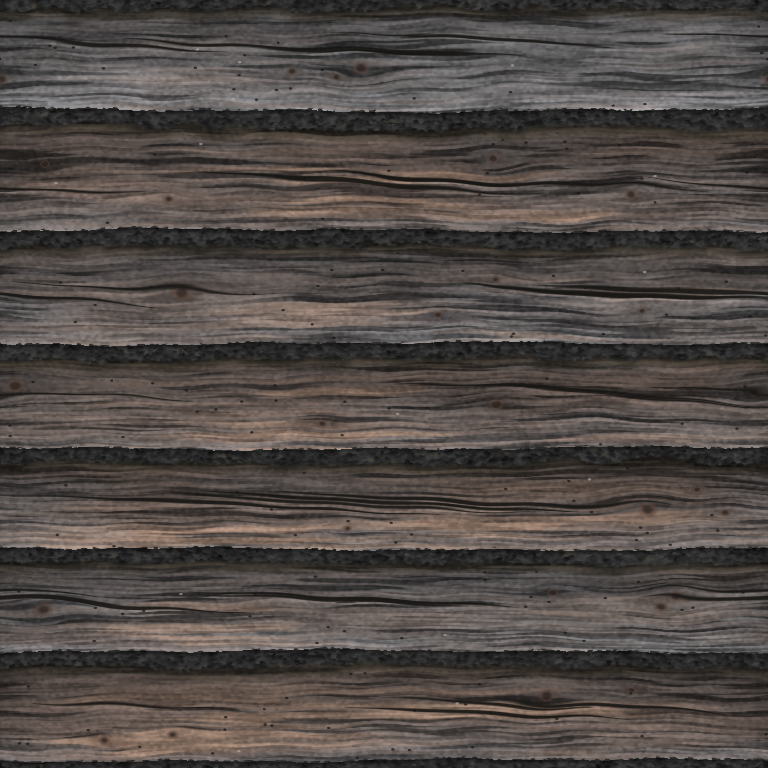
This texture is drawn by a Shadertoy shader. Its source:

```glsl
#define LOGS 7.0
#define GAP 0.14
#define KNOTS 4
#define CRACKS 4
#define CRACK_WIDTH 0.0032
#define GREY vec3(0.385, 0.38, 0.385)
#define BROWN vec3(0.385, 0.335, 0.31)
#define AMBER vec3(0.52, 0.41, 0.33)
#define PALE vec3(0.53, 0.53, 0.54)
#define CHARCOAL vec3(0.16, 0.163, 0.16)
#define SHADE vec3(0.20, 0.18, 0.15)
#define TAU 6.28319

vec3 hash3(vec2 p) {
    vec3 q = fract(p.xyx * vec3(0.1031, 0.1030, 0.0973));
    q += dot(q, q.yxz + 33.33);
    return fract((q.xxy + q.yzz) * q.zyx);
}

// Tiling cellular noise: nearest distance, blended value, nearest id
vec3 cells(vec2 uv, vec2 freq) {
    vec2 p = uv * freq, base = floor(p);
    float nearest = 9.0, id = 0.0, total = 0.0, weight = 0.0;
    for (int j = -1; j <= 1; j++)
    for (int i = -1; i <= 1; i++) {
        vec2 cell = base + vec2(i, j);
        vec3 h = hash3(mod(cell, freq));
        float d = length(cell + h.xy - p);
        float w = exp(-6.0 * d * d);
        total += w * h.z;
        weight += w;
        if (d < nearest) { nearest = d; id = h.z; }
    }
    return vec3(nearest, total / weight, id);
}

float wrapDelta(float a, float b) { return fract(a - b + 0.5) - 0.5; }

// Log coordinate: uneven spacing plus gently wavy edges
float logCoord(vec2 uv) {
    float t = uv.y + 0.015 - 0.015 * cos(TAU * (uv.y - 0.07));
    float wave = 0.012 * sin(TAU * (uv.x + 2.0 * t)) + 0.009 * sin(TAU * (3.0 * uv.x + 3.0 * t))
               + 0.006 * sin(TAU * (8.0 * uv.x - 5.0 * t));
    return t * LOGS - 0.075 + wave;
}

void mainImage(out vec4 fragColor, in vec2 fragCoord) {
    vec2 uv = fragCoord / iResolution.xy;
    float px = 1.0 / iResolution.y;
    float s = logCoord(uv), f = fract(s), row = mod(floor(s), LOGS);
    float warmth[7] = float[7](0.85, 0.45, 0.75, 0.75, 0.4, 0.8, 0.1);

    // Grain flow, bulging around knots
    vec2 grain = vec2(uv.x, s / LOGS);
    grain.y += 0.0018 * sin(TAU * (2.0 * uv.x + 0.37 * row) + 4.0 * f)
             + 0.0008 * sin(TAU * (7.0 * uv.x + 0.61 * row) + 9.0 * f);
    float knot = 0.0, knotHeart = 0.0, halo = 0.0;
    for (int i = 0; i < KNOTS; i++) {
        vec3 h = hash3(vec2(row * 7.0 + 11.0, float(i) * 5.0 + 3.0));
        float size = 0.005 + 0.006 * h.z * h.z;
        vec2 d = vec2(wrapDelta(uv.x, h.x), (f - 0.15 - 0.52 * h.y) / LOGS);
        float r = length(d * vec2(0.75, 1.0)) / size;
        float bulge = exp(-dot(d * vec2(0.45, 1.0), d * vec2(0.45, 1.0)) / (size * size * 5.0));
        grain.y -= d.y * 0.6 * bulge;
        halo = max(halo, bulge);
        knot = max(knot, smoothstep(1.2, 0.7, r) * (0.7 + 0.3 * sin(r * 11.0)));
        knotHeart = max(knotHeart, smoothstep(0.75, 0.25, r));
    }

    // Streaks from coarse to fine
    float broad = cells(grain, vec2(4.0, 56.0)).y - 0.5;
    float streak = cells(grain, vec2(6.0, 165.0)).y - 0.5;
    float fine = cells(grain, vec2(16.0, 330.0)).y - 0.5;
    float grit = cells(uv, vec2(190.0, 300.0)).y - 0.5;
    float stain = cells(grain, vec2(5.0, 28.0)).y - 0.5;

    // Weathered wood
    float warm = clamp(warmth[int(row)] + 0.6 * stain + 0.4 * streak, 0.0, 1.0);
    vec3 color = mix(GREY, BROWN, warm);
    float amber = smoothstep(0.1, 0.4, broad + 0.6 * streak) * warm;
    color = mix(color, AMBER, 0.4 * amber * smoothstep(0.75, 0.5, f));
    float tone = 1.0 + 0.2 * broad + 0.42 * streak + 0.5 * fine + 0.25 * grit;
    color *= tone * mix(1.08, 0.8, smoothstep(0.1, 0.75, f));
    color *= 1.0 - 0.25 * smoothstep(0.16, 0.36, -streak - 0.5 * fine);
    float rim = smoothstep(0.14, 0.0, f + 0.2 * streak);
    color = mix(color, PALE * tone, 0.5 * rim * (1.0 - 0.5 * warm));

    // Knots
    color *= 1.0 - 0.15 * halo;
    color = mix(color, vec3(0.36, 0.26, 0.21), 0.5 * knot);
    color = mix(color, vec3(0.15, 0.12, 0.11), 0.7 * knotHeart);

    // Long tapered cracks, sloping with the grain
    float along = grain.y * LOGS - floor(s);
    for (int i = 0; i < CRACKS; i++) {
        vec3 h = hash3(vec2(row * 3.0 + 41.0, float(i) * 9.0 + 17.0));
        float dx = wrapDelta(uv.x, h.x + 0.27 * float(i)), reach = 0.1 + 0.18 * h.y;
        float taper = max(1.0 - dx * dx / (reach * reach), 0.0);
        float level = 0.48 + 0.06 * sin(row * 2.3) + 0.14 * (h.z - 0.5) - 0.35 * dx;
        float d = (along - level) / LOGS + 0.003 * streak;
        float width = CRACK_WIDTH * taper * (0.35 + 0.55 * h.y + 0.6 * broad);
        float lip = smoothstep(0.005, 0.0, abs(d + width + 0.003)) * taper;
        color *= 1.0 + 0.15 * lip;
        float open = smoothstep(px, -px, abs(d) - width) * smoothstep(0.0, 0.15, taper);
        color = mix(color, vec3(0.09, 0.085, 0.075), 0.9 * open);
    }

    // Bore holes and pale flecks
    vec3 dots = cells(uv, vec2(75.0, 110.0));
    float speck = smoothstep(0.24, 0.1, dots.x);
    color = mix(color, vec3(0.09), 0.75 * speck * step(0.978, dots.z));
    color = mix(color, vec3(0.7), 0.6 * speck * step(dots.z, 0.0015));

    // Shadow cast below each gap
    float gapStart = 1.0 - GAP + 0.06 * (cells(uv, vec2(26.0, 14.0)).y - 0.5);
    color = mix(color, SHADE * tone, 0.8 * smoothstep(gapStart - 0.13, gapStart - 0.03, f));
    color *= 1.0 - 0.35 * smoothstep(gapStart - 0.05, gapStart, f);

    // Fibrous packing in the gap
    vec3 fibre = cells(uv + 0.005 * vec2(broad, grit), vec2(130.0, 210.0));
    float clump = cells(uv, vec2(60.0, 90.0)).y - 0.5;
    vec3 packing = CHARCOAL * (0.55 + 0.65 * fibre.y + 0.3 * fibre.x + 0.5 * grit + 0.3 * clump);
    packing = mix(packing, vec3(0.34, 0.28, 0.21), 0.5 * step(0.975, fibre.z) * smoothstep(0.6, 0.1, fibre.x));
    packing *= 1.0 - 0.35 * smoothstep(0.95, 1.0, f);
    float gap = smoothstep(gapStart - 0.02, gapStart + 0.02, f + 0.03 * grit);
    color = mix(color, packing, gap);

    // Soften the seam where the packing meets the next log
    color = mix(CHARCOAL, color, smoothstep(0.0, LOGS * px, f + 0.03 * grit));

    fragColor = vec4(clamp(color, 0.0, 1.0), 1.0);
}
```
